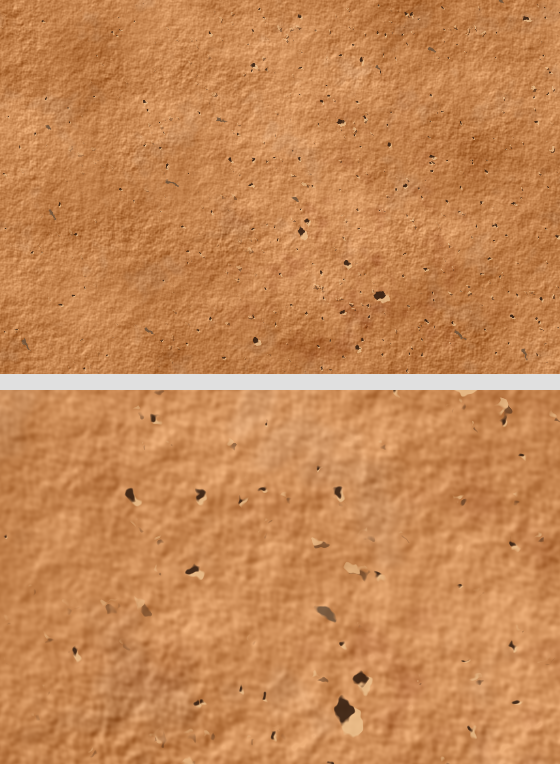
Top: the whole. Bottom: its middle third, enlarged.
A Shadertoy shader for this texture:

```glsl
// Sunlit ochre clay plaster with a rough skin, small pits, pale chips and bits of straw.

#define CLAY vec3(0.768, 0.511, 0.300)
#define TONE_STEP vec3(0.098, 0.105, 0.103)
#define RED_STAIN vec3(0.65, 0.37, 0.19)
#define GREY_DUST vec3(0.74, 0.53, 0.36)
#define PIT_DARK vec3(0.19, 0.11, 0.06)
#define CHIP_PALE vec3(0.94, 0.78, 0.58)
#define STRAW vec3(0.42, 0.32, 0.23)
#define LIGHT_DIR vec2(-0.62, 0.78)
#define RELIEF 0.58
#define MOTTLE 1.12
#define EDGE 0.0013

vec2 hash2(vec2 p) {
    vec3 q = fract(p.xyx * vec3(0.1031, 0.1030, 0.0973));
    q += dot(q, q.yzx + 33.33);
    return fract((q.xx + q.yz) * q.zy);
}

// Gradient noise, centred on zero
float noise(vec2 p) {
    vec2 i = floor(p), f = p - i;
    vec2 u = f * f * f * (f * (f * 6.0 - 15.0) + 10.0);
    vec2 x = vec2(1.0, 0.0);
    float a = dot(hash2(i) * 2.0 - 1.0, f);
    float b = dot(hash2(i + x.xy) * 2.0 - 1.0, f - x.xy);
    float c = dot(hash2(i + x.yx) * 2.0 - 1.0, f - x.yx);
    float d = dot(hash2(i + x.xx) * 2.0 - 1.0, f - x.xx);
    return mix(mix(a, b, u.x), mix(c, d, u.x), u.y);
}

// Height of the skin: each octave is weighted by its slope over its frequency
float height(vec2 p) {
    float h = 0.28 * noise(p * 10.0 + 3.1) / 10.0;
    h += 0.45 * noise(p * 23.0 + 17.4) / 23.0;
    h += 0.75 * noise(p * 48.0 + 41.7) / 48.0;
    h += 0.90 * noise(p * 95.0 + 73.2) / 95.0;
    return h + 1.05 * noise(p * 175.0 + 91.8) / 175.0;
}

float cover(float dist) {
    float w = max(EDGE, 0.7 / iResolution.y);
    return 1.0 - smoothstep(-w, w, dist);
}

// Scattered holes: x is the shaded hollow, y the sunlit broken rim
vec2 pits(vec2 p, float cells, float share, float radius, float seed) {
    vec2 id = floor(p * cells);
    vec2 place = hash2(id + seed), kind = hash2(id + seed + 57.0);
    vec2 q = p - (id + mix(vec2(0.25), vec2(0.75), place)) / cells;
    float r = radius * mix(0.45, 1.0, kind.y);
    float squash = mix(0.75, 1.3, place.x);
    q *= vec2(squash, 1.0 / squash);
    float present = step(kind.x, share);
    float hollow = cover(length(q - LIGHT_DIR * r * 0.2) - r * 0.72);
    float rim = cover(length(q + LIGHT_DIR * r * 0.75) - r * 0.8);
    return present * vec2(hollow, rim * (1.0 - hollow));
}

// Short slivers of straw, mostly running down to the right
float slivers(vec2 p, float cells, float share) {
    vec2 id = floor(p * cells);
    vec2 place = hash2(id + 211.0), kind = hash2(id + 307.0);
    vec2 q = p - (id + mix(vec2(0.2), vec2(0.8), place)) / cells;
    float angle = -0.8 + 0.9 * (place.y - 0.5);
    vec2 along = vec2(cos(angle), sin(angle));
    float halfLength = mix(0.005, 0.018, kind.y);
    float t = clamp(dot(q, along), -halfLength, halfLength);
    float width = 0.0030 * (1.0 - 0.6 * t / halfLength);
    return step(kind.x, share) * cover(length(q - along * t) - width);
}

// Small torn flakes, gathered in loose clusters
float flakes(vec2 p) {
    float cluster = smoothstep(0.0, 0.45, noise(p * 7.0 + 47.0) + 0.3 * noise(p * 19.0));
    float torn = noise(p * 62.0 + 19.0) + 0.5 * noise(p * 135.0 + 5.0);
    return smoothstep(0.30, 0.48, torn - 0.22 * (1.0 - cluster));
}

void mainImage(out vec4 fragColor, in vec2 fragCoord) {
    vec2 p = fragCoord / iResolution.y;

    // Broad mottling and side light on the bumps
    float mottle = 1.15 * noise(p * vec2(1.6, 3.2) + 5.3) + 0.75 * noise(p * 6.0 + 29.0);
    mottle += 0.4 * noise(p * 17.0 + 8.0) + 0.3 * noise(p * vec2(110.0, 18.0));
    vec2 eps = LIGHT_DIR * 0.0024;
    float lit = (height(p - eps) - height(p + eps)) / (2.0 * length(eps));
    lit *= 1.0 + 0.6 * noise(p * 7.0 + 55.0);
    float tone = MOTTLE * mottle + RELIEF * lit + 0.03;
    vec3 color = CLAY + TONE_STEP * clamp(tone, -2.2, 1.7);

    // Thin dust and a red stain low in the middle
    float dust = smoothstep(0.1, 0.5, noise(p * 9.0 + 63.0) + 0.5 * noise(p * 34.0));
    color += 0.45 * dust * (GREY_DUST - CLAY);
    vec2 away = (p - vec2(0.95, 0.28)) * vec2(3.2, 2.6);
    float stain = exp(-dot(away, away));
    stain *= smoothstep(-0.05, 0.45, noise(p * 9.0 + 12.0) + 0.5 * noise(p * 31.0));
    color += 0.9 * stain * (RED_STAIN - CLAY);

    // Wear grows to the right; the warp makes every edge ragged
    float wear = mix(0.5, 1.25, smoothstep(0.2, 1.1, p.x));
    vec2 ragged = p + 0.007 * vec2(noise(p * 70.0 + 4.0), noise(p * 70.0 + 38.0));
    ragged += 0.004 * vec2(noise(p * 170.0 + 9.0), noise(p * 170.0 + 66.0));

    // Sunlit flakes, each with a shadow on the side facing away
    float flake = flakes(ragged);
    float shadow = flakes(ragged + LIGHT_DIR * 0.006) * (1.0 - flake);
    color = mix(color, PIT_DARK, 0.42 * wear * shadow);
    color = mix(color, CHIP_PALE, 0.55 * wear * flake);

    // Straw, then four sizes of pit
    color = mix(color, STRAW, 0.85 * slivers(ragged, 5.5, 0.30));
    vec2 holes = pits(ragged, 3.3, 0.16 * wear, 0.026, 11.0);
    holes = max(holes, pits(ragged, 8.0, 0.18 * wear, 0.0105, 83.0));
    holes = max(holes, pits(ragged, 17.0, 0.16 * wear, 0.0058, 139.0));
    holes = max(holes, pits(ragged, 29.0, 0.12 * wear, 0.0040, 191.0));
    color = mix(color, CHIP_PALE, 0.75 * holes.y);
    color = mix(color, PIT_DARK, 0.88 * holes.x);

    fragColor = vec4(clamp(color, 0.0, 1.0), 1.0);
}
```
